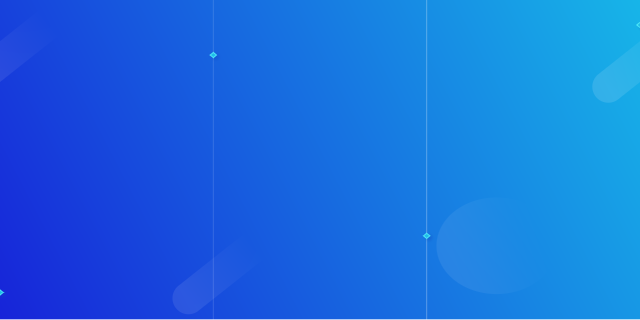
A Shadertoy shader for this background:

```glsl
// Blue diagonal gradient with fading pills, a soft ellipse, thin rails and small diamonds.

// Lengths are in canvas heights; the design spans 2 x 1.
const vec3 DEEP_BLUE = vec3(0.09, 0.14, 0.85);
const vec3 SKY_CYAN = vec3(0.09, 0.71, 0.91);
const vec3 SHADOW_BLUE = vec3(0.06, 0.28, 0.75);
const vec3 DIAMOND_CORE = vec3(0.12, 0.74, 0.91);
const vec3 DIAMOND_RIM = vec3(0.30, 0.90, 0.97);
const vec3 WHITE = vec3(1.0);

const float TILE_WIDTH = 2.0;
const float GRADIENT_ANGLE = 0.48;
const float PILL_ANGLE = 0.67;
const float PILL_RADIUS = 0.050;

const vec2 ELLIPSE_CENTER = vec2(1.552, 0.232);
const vec2 ELLIPSE_RADII = vec2(0.188, 0.151);
const float ELLIPSE_ALPHA = 0.075;

const float RAIL_SPACING = TILE_WIDTH / 3.0;
const float RAIL_HALF_WIDTH = 0.0016;
const vec4 RAIL_ALPHA = vec4(0.0, 0.13, 0.28, 0.0);
const vec4 DIAMOND_HEIGHT = vec4(0.086, 0.828, 0.263, 0.922);
const vec2 DIAMOND_RADII = vec2(0.0125, 0.0100);
const vec2 SHADOW_OFFSET = vec2(0.008, -0.006);
const float BORDER_HEIGHT = 0.0026;

vec2 direction(float angle) {
    return vec2(cos(angle), sin(angle));
}

// Antialiased coverage of a signed distance.
float cover(float dist, float pixel) {
    return clamp(0.5 - dist / pixel, 0.0, 1.0);
}

// Pill whose opacity falls from its rounded end to nothing.
float fadingPill(vec2 p, vec2 start, float span, float pixel) {
    vec2 axis = direction(PILL_ANGLE);
    vec2 q = p - start;
    float along = dot(q, axis);
    float dist = length(q - axis * clamp(along, 0.0, span)) - PILL_RADIUS;
    float fade = 1.0 - clamp(along / span, 0.0, 1.0);
    return cover(dist, pixel) * fade;
}

float diamondDistance(vec2 q) {
    vec2 n = abs(q) / DIAMOND_RADII;
    return (n.x + n.y - 1.0) * DIAMOND_RADII.y * 0.75;
}

void mainImage(out vec4 fragColor, in vec2 fragCoord) {
    vec2 p = fragCoord / iResolution.xy * vec2(TILE_WIDTH, 1.0);
    float pixel = 1.0 / iResolution.y;

    // Gradient from the lower left corner to the upper right one
    vec2 slope = direction(GRADIENT_ANGLE);
    float t = dot(p, slope) / dot(vec2(TILE_WIDTH, 1.0), slope);
    vec3 color = mix(DEEP_BLUE, SKY_CYAN, t);

    // Pills, the upper one wrapping around the sides
    for (int i = 0; i < 2; i++) {
        vec2 start = vec2(1.901 - TILE_WIDTH * float(i), 0.729);
        color = mix(color, WHITE, 0.12 * fadingPill(p, start, 0.32, pixel));
    }
    color = mix(color, WHITE, 0.09 * fadingPill(p, vec2(0.589, 0.068), 0.26, pixel));

    // Ellipse, fading towards the right
    vec2 e = (p - ELLIPSE_CENTER) / ELLIPSE_RADII;
    float ellipse = cover((length(e) - 1.0) * ELLIPSE_RADII.y, pixel);
    float ellipseFade = 1.0 - smoothstep(-1.0, 0.9, e.x + 0.25 * e.y);
    color = mix(color, WHITE, ELLIPSE_ALPHA * ellipse * ellipseFade);

    // Rails, each with one shadowed diamond
    for (int i = 0; i < 4; i++) {
        vec2 q = p - vec2(RAIL_SPACING * float(i), DIAMOND_HEIGHT[i]);
        float rail = cover(abs(q.x) - RAIL_HALF_WIDTH, pixel);
        color = mix(color, WHITE, RAIL_ALPHA[i] * rail);

        float shadow = 1.0 - smoothstep(0.0, 0.018, length(q - SHADOW_OFFSET));
        color = mix(color, SHADOW_BLUE, 0.3 * shadow);

        float dist = diamondDistance(q);
        vec3 fill = mix(DIAMOND_RIM, DIAMOND_CORE, cover(dist + 0.003, pixel));
        color = mix(color, fill, cover(dist, pixel));
    }

    // Pale hairline along the bottom
    color = mix(color, WHITE, 0.8 * cover(p.y - BORDER_HEIGHT, pixel));

    fragColor = vec4(color, 1.0);
}
```
